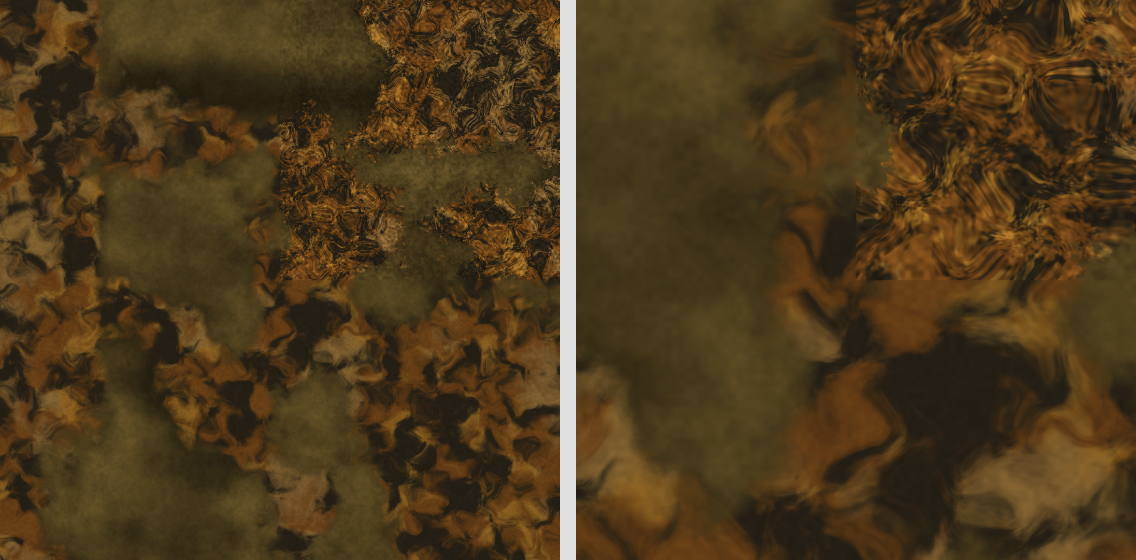
Left, the full canvas; right, a detail of the centre.
Give the GLSL for this texture, as a Shadertoy shader.

```glsl
// Aerial view of dim olive grassland with autumn thickets; the upper right quarter is in sharper focus.
#define GRASS vec3(0.345, 0.278, 0.130)
#define SHADOW vec3(0.150, 0.125, 0.065)
#define GAP vec3(0.140, 0.118, 0.078)
#define RUST vec3(0.355, 0.215, 0.075)
#define OCHRE vec3(0.470, 0.325, 0.110)
#define TAN vec3(0.420, 0.330, 0.185)
#define CLUMP_SCALE 30.0
#define GRAIN_SCALE 260.0
#define SOFT_GAIN 0.52
#define SHARP_GAIN 0.92
#define EDGE_WOBBLE 0.085

float hash(vec2 cell) {
    vec3 q = fract(vec3(cell.xyx) * 0.1031);
    q += dot(q, q.yzx + 33.33);
    return fract((q.x + q.y) * q.z);
}

// Smooth value noise from -1 to 1
float noise(vec2 p) {
    vec2 i = floor(p), f = fract(p);
    f = f * f * (3.0 - 2.0 * f);
    float low = mix(hash(i), hash(i + vec2(1, 0)), f.x);
    float high = mix(hash(i + vec2(0, 1)), hash(i + vec2(1, 1)), f.x);
    return 2.0 * mix(low, high, f.y) - 1.0;
}

// Layered noise with constant contrast for any gain
float fbm(vec2 p, float gain) {
    float sum = 0.0, energy = 0.0, amp = 1.0;
    for (int k = 0; k < 5; k++) {
        sum += amp * noise(p);
        energy += amp * amp;
        amp *= gain;
        p = mat2(1.6, 1.2, -1.2, 1.6) * p + 17.3;
    }
    return sum / sqrt(energy);
}

float segment(vec2 p, vec2 a, vec2 b) {
    vec2 d = b - a;
    return length(p - a - d * clamp(dot(p - a, d) / dot(d, d), 0.0, 1.0));
}

// Signed distance to the thickets, negative inside
float thicketDistance(vec2 p) {
    float west = p.x - 0.15;
    float ridge = segment(p, vec2(0.27, 0.45), vec2(0.54, 0.06)) - 0.055;
    float spur = segment(p, vec2(0.46, 0.57), vec2(0.51, 0.36)) - 0.045;
    float hedge = segment(p, vec2(0.18, 0.76), vec2(0.56, 0.77)) - 0.028;
    float southEast = dot(p - vec2(0.61, 0.30), vec2(-0.86, -0.5));
    southEast = max(southEast, p.y - 0.46);
    float northEast = max(0.64 - p.x, 0.69 - p.y);
    float middleEast = max(0.51 - p.x, abs(p.y - 0.60) - 0.10);
    float d = min(min(west, ridge), min(spur, hedge));
    return min(d, min(southEast, min(northEast, middleEast)));
}

vec3 grassland(vec2 p, float focus) {
    float relief = fbm(p * vec2(4.0, 6.0) + 3.7, 0.45);
    float valley = segment(p, vec2(0.24, 0.84), vec2(0.74, 0.82));
    float shade = 0.75 * smoothstep(-0.10, 0.85, relief);
    shade = max(shade, 0.9 * smoothstep(0.085, 0.0, valley + 0.025 * relief));
    vec3 color = mix(GRASS, SHADOW, shade);
    color *= 1.0 + 0.12 * fbm(p * 22.0, 0.6);
    float grain = noise(p * GRAIN_SCALE) + noise(p.yx * GRAIN_SCALE * 0.55);
    return color * (1.0 + mix(0.045, 0.11, focus) * grain);
}

vec3 foliage(vec2 p, float focus) {
    float gain = mix(SOFT_GAIN, SHARP_GAIN, focus);
    vec2 q = p * CLUMP_SCALE;
    q += 0.5 * vec2(noise(q * 1.3), noise(q * 1.3 + 40.0));
    float crown = fbm(q, gain);
    float tint = fbm(q * 0.8 + 61.0, gain);
    float dryness = fbm(p * 7.0 + 23.0, 0.6);

    // Dark gaps, rusty crowns, ochre and dry tan leaves
    vec3 leaf = mix(RUST, OCHRE, smoothstep(-0.05, 0.65, tint));
    float dry = smoothstep(-0.1, 0.6, dryness + 0.5 * tint);
    leaf = mix(leaf, TAN, 0.7 * dry);
    vec3 color = mix(GAP, leaf, smoothstep(-0.55, 0.30, crown));
    color *= 1.0 + mix(0.14, 0.30, focus) * smoothstep(0.1, 0.7, crown);

    // Fine leaf speckle
    float speckle = noise(p * GRAIN_SCALE + 9.0);
    return color * (1.0 + mix(0.06, 0.24, focus) * speckle);
}

void mainImage(out vec4 fragColor, in vec2 fragCoord) {
    vec2 p = fragCoord / iResolution.xy;
    vec2 pixel = 1.0 / iResolution.xy;
    vec2 quarter = smoothstep(-pixel, pixel, p - 0.5);
    float focus = quarter.x * quarter.y;

    // Ragged thicket borders
    float gain = mix(SOFT_GAIN, SHARP_GAIN, focus);
    float border = thicketDistance(p) + EDGE_WOBBLE * fbm(p * 7.0 + 11.0, 0.5);
    border += 0.022 * fbm(p * 45.0, gain);
    float width = mix(0.028, 0.012, focus);
    float cover = smoothstep(width, -width, border);

    // Soft shade cast around the thickets
    vec3 ground = grassland(p, focus);
    ground *= 1.0 - 0.20 * smoothstep(0.07, 0.0, border);
    vec3 color = mix(ground, foliage(p, focus), cover);
    fragColor = vec4(clamp(color, 0.0, 1.0), 1.0);
}
```
